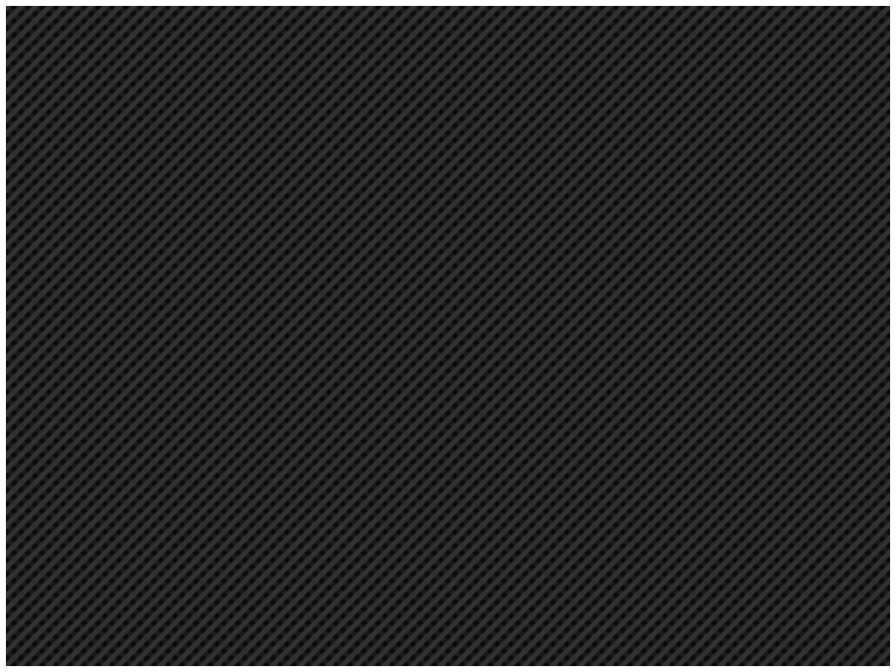
Reproduce this texture procedurally as a Shadertoy shader.

```glsl
// Dark carbon-fibre twill: beaded diagonal stripes inside a thin white margin.

const float REPEATS_DOWN = 48.0;   // repeats per canvas height (64 across at 4:3)
const float MARGIN = 0.0088;       // white border, in canvas heights
const float GROOVE_EDGE = 0.15;    // stripe wave level where the groove ends
const float RIDGE_EDGE = 0.80;     // stripe wave level where the ridge is full
const float BEAD_LOW = 0.20;       // bead wave level at the knot's dark core
const float BEAD_HIGH = 0.85;      // bead wave level between two knots
const float GRAIN = 0.006;         // faint brightness change between threads
const float TAU = 6.28318;

const vec3 PAPER = vec3(1.0);
const vec3 RIDGE = vec3(0.192);
const vec3 GAP = vec3(0.105);
const vec3 KNOT = vec3(0.042);

float hash(vec2 p) {
    return fract(sin(dot(p, vec2(12.99, 78.23))) * 43758.5);
}

// Smooth wave from 0 to 1 with a period of one unit
float wave(float x) {
    return 0.5 + 0.5 * cos(TAU * x);
}

vec3 twill(vec2 p) {
    // Axes across and along the rising diagonal
    float across = p.x - p.y;
    float along = p.x + p.y;

    // Dark knots strung along each groove
    float bead = smoothstep(BEAD_LOW, BEAD_HIGH, wave(along));
    vec3 groove = mix(KNOT, GAP, bead);

    // Soft light ridge between grooves
    float ridge = smoothstep(GROOVE_EDGE, RIDGE_EDGE, wave(across));
    float grain = GRAIN * (hash(floor(vec2(across + 0.5, along))) - 0.5);
    return mix(groove, RIDGE + grain, ridge);
}

void mainImage(out vec4 fragColor, in vec2 fragCoord) {
    vec2 uv = fragCoord / iResolution.y;
    vec2 size = iResolution.xy / iResolution.y;
    float pixel = 1.0 / iResolution.y;

    // Distance inward from the nearest margin line
    vec2 inset = min(uv, size - uv) - MARGIN;
    float inside = clamp(0.5 + min(inset.x, inset.y) / pixel, 0.0, 1.0);

    fragColor = vec4(mix(PAPER, twill(uv * REPEATS_DOWN), inside), 1.0);
}
```
